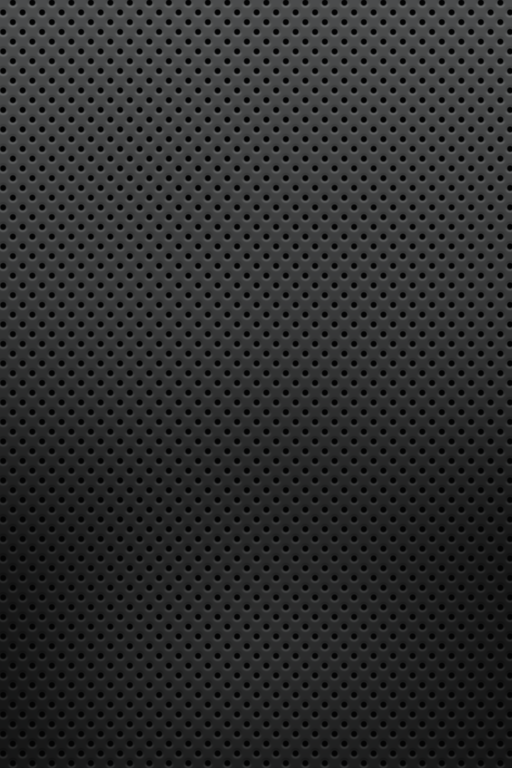
Write a WebGL 2 fragment shader that draws this pattern.

```glsl
#version 300 es
precision highp float;
// Dark perforated metal: small round holes on a staggered lattice, each with
// a lit lower lip, over a sheet that fades from grey to near black.
// A broad soft glow lifts the lower middle of the sheet.

uniform vec2 u_resolution;
out vec4 fragColor;

const float PITCH = 13.0 / 512.0;          // lattice period, in canvas heights
const vec2 LATTICE_ORIGIN = vec2(0.66, 0.13); // first hole from top left, in periods
const float HOLE_RADIUS = 0.148;           // in periods
const float LIP_RADIUS = 0.225;
const float LIP_WIDTH = 0.062;

const vec3 HOLE_COLOR = vec3(0.014, 0.015, 0.016);
const vec3 METAL_TINT = vec3(0.985, 1.0, 1.005);

// Offset from the nearest hole centre; y points down.
vec2 staggeredOffset(vec2 cell) {
  vec2 a = fract(cell + 0.5) - 0.5;
  vec2 b = fract(cell) - 0.5;
  return dot(a, a) < dot(b, b) ? a : b;
}

float bell(float x, float width) {
  float t = x / width;
  return exp(-t * t);
}

// Brightness of the bare sheet; uv.y is measured down from the top.
float sheetShade(vec2 uv) {
  float shade = mix(0.305, 0.225, smoothstep(-0.1, 0.5, uv.y));
  shade = mix(shade, 0.105, smoothstep(0.36, 0.78, uv.y));
  float side = abs(uv.x - 0.5);
  float glow = bell(side, 0.34) * bell(uv.y - 0.82, 0.15);
  float edge = smoothstep(0.15, 0.55, side);
  return shade + 0.075 * glow - 0.022 * edge * smoothstep(0.0, 0.7, uv.y);
}

// Crescent of light under the hole, with faint shade above it.
float lipShade(vec2 offset, float radius) {
  float down = offset.y / max(radius, 0.001);
  float ring = bell(radius - LIP_RADIUS, LIP_WIDTH);
  float lit = smoothstep(-0.1, 0.95, down);
  float shaded = smoothstep(0.0, 1.0, -down);
  return ring * (0.105 * lit - 0.035 * shaded);
}

void main() {
  vec2 uv = gl_FragCoord.xy / u_resolution;
  uv.y = 1.0 - uv.y;
  vec2 position = vec2(gl_FragCoord.x / u_resolution.y, uv.y);
  vec2 offset = staggeredOffset(position / PITCH - LATTICE_ORIGIN);
  float radius = length(offset);

  // Sheet and raised lip; the lip dims with the light on the sheet.
  float shade = sheetShade(uv);
  shade += lipShade(offset, radius) * mix(0.65, 1.0, smoothstep(0.08, 0.28, shade));
  vec3 color = shade * METAL_TINT;

  // Punched hole with a smooth edge.
  float pixel = 1.0 / (u_resolution.y * PITCH);
  float softness = max(0.055, 0.75 * pixel);
  float hole = 1.0 - smoothstep(-softness, softness, radius - HOLE_RADIUS);
  fragColor = vec4(mix(color, HOLE_COLOR, hole), 1.0);
}
```
